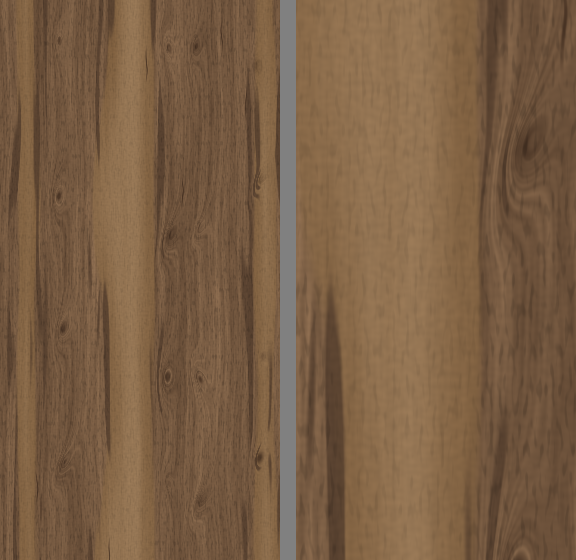
Left: the whole. Right: its middle third, enlarged.
This texture is drawn by a Shadertoy shader. Its source:

```glsl
// Walnut veneer: dark knotty heartwood with wavy bands of pale golden sapwood.

const vec3 HEART_DARK  = vec3(0.345, 0.252, 0.178);
const vec3 HEART_LIGHT = vec3(0.515, 0.397, 0.290);
const vec3 SAP_GOLD    = vec3(0.500, 0.380, 0.255);
const vec3 SAP_PALE    = vec3(0.568, 0.447, 0.318);
const vec3 KNOT_BROWN  = vec3(0.240, 0.165, 0.115);
const vec3 STREAK_DARK = vec3(0.325, 0.240, 0.175);

const vec4  KNOT_COLUMNS = vec4(0.22, 0.60, 0.71, 0.93);
const vec2  KNOT_SIZE    = vec2(0.014, 0.023);
const vec2  WAKE_SIZE    = vec2(0.028, 0.100);  // grain bent around a knot
const float KNOT_LIFT    = 0.055;
const float RING_FREQ    = 75.0;
const float FIBRE_FREQ   = 170.0;
const float PORE_FREQ    = 190.0;
const float EDGE_SOFT    = 0.007;
const int   CRACKS       = 7;

vec2 hash2(vec2 p) {
    vec3 q = fract(vec3(p.xyx) * vec3(0.1031, 0.1030, 0.0973));
    q += dot(q, q.yzx + 33.33);
    return fract((q.xx + q.yz) * q.zy);
}

float corner(vec2 cell, vec2 f, vec2 o) {
    float a = 6.2832 * hash2(cell + o).x;
    return dot(vec2(cos(a), sin(a)), f - o);
}

// Gradient noise, roughly -1 to 1
float noise(vec2 p) {
    vec2 i = floor(p), f = p - i;
    vec2 u = f * f * f * (f * (f * 6.0 - 15.0) + 10.0);
    float low  = mix(corner(i, f, vec2(0, 0)), corner(i, f, vec2(1, 0)), u.x);
    float high = mix(corner(i, f, vec2(0, 1)), corner(i, f, vec2(1, 1)), u.x);
    return 1.5 * mix(low, high, u.y);
}

// Signed depth inside a band between two edges, positive inside
float band(float x, float left, float right) {
    return min(x - left, right - x);
}

// x: bump that bends the grain, y: darkness of the knot core
vec2 knots(vec2 p) {
    vec2 sum = vec2(0.0);
    for (int c = 0; c < 4; c++) {
        for (int k = 0; k < 4; k++) {
            vec2 h = hash2(vec2(c * 7 + 3, k * 5 + 11));
            vec2 g = hash2(vec2(k * 3 + 41, c * 9 + 23));
            vec2 centre = vec2(KNOT_COLUMNS[c] + 0.025 * (h.x - 0.5),
                               0.5 * (float(k) + 0.2 + 0.6 * h.y));
            vec2 d = p - centre;
            d.x += d.y * (g.x - 0.5) * 0.9;
            float size = mix(0.6, 1.1, g.y);
            vec2 wake = d / (WAKE_SIZE * size), core = d / (KNOT_SIZE * size);
            sum.x += size * (exp(-dot(wake, wake)) + 0.5 * exp(-0.5 * dot(core, core)));
            sum.y += size * exp(-dot(core, core));
        }
    }
    return sum;
}

// Thin vertical splits scattered over the board
float cracks(vec2 p) {
    float sum = 0.0;
    for (int i = 0; i < CRACKS; i++) {
        vec2 h = hash2(vec2(i * 13 + 5, 71));
        vec2 centre = vec2((float(i) + h.x) / float(CRACKS), 2.0 * h.y);
        vec2 d = abs(p - centre + vec2(0.006 * noise(vec2(p.y * 14.0, float(i))), 0.0));
        float taper = 1.0 - smoothstep(0.01, 0.08, d.y);
        sum += taper * (1.0 - smoothstep(0.0005, 0.0035, d.x));
    }
    return min(sum, 1.0);
}

void mainImage(out vec4 fragColor, in vec2 fragCoord) {
    vec2 p = fragCoord / iResolution.x;
    float top = 2.0 - p.y;
    vec2 knot = knots(p);

    // Grain coordinate: slow drift plus closed rings at the knots
    float grain = p.x + 0.022 * noise(vec2(p.x * 4.0, p.y * 1.6)) + KNOT_LIFT * knot.x;
    float broad = noise(vec2(grain * 13.0, p.y * 0.6 + 4.0));
    float veins = noise(vec2(grain * 32.0 + 5.0, p.y * 0.9));
    float rings = noise(vec2(grain * RING_FREQ, p.y * 1.3));
    float fibre = noise(vec2(grain * FIBRE_FREQ, p.y * 9.0 + 9.0));
    float pores = noise(vec2(p.x * PORE_FREQ + 17.0, p.y * 42.0));
    float fleck = noise(vec2(p.x * 90.0, p.y * 130.0));

    // Wavy sapwood bands with feathered edges
    float wave = cos(6.2832 * top / 1.4);
    float sway = 0.012 * noise(vec2(p.y * 1.8, 3.5));
    float depth = band(p.x, 0.363 + 0.035 * wave + sway, 0.548 + 0.5 * sway);
    depth = max(depth, band(p.x, 0.064 + sway, 0.130 - 0.012 * wave - sway));
    depth = max(depth, band(p.x, 0.912 - sway, 0.985 + 2.0 * sway));
    depth += 0.008 * noise(vec2(p.x * 60.0, p.y * 1.6));
    float sap = smoothstep(-EDGE_SOFT, EDGE_SOFT, depth);

    // Heartwood and sapwood tones
    float heartTone = 0.56 + 0.30 * broad + 0.20 * veins + 0.24 * rings + 0.14 * fibre;
    vec3 heart = mix(HEART_DARK, HEART_LIGHT, clamp(heartTone, -0.1, 1.1));
    float sapTone = smoothstep(0.0, 0.075, depth) + 0.25 * broad + 0.15 * veins + 0.12 * rings;
    vec3 color = mix(heart, mix(SAP_GOLD, SAP_PALE, clamp(sapTone, -0.2, 1.1)), sap);

    // Dark pointed tongues along the band edges
    float tongue = noise(vec2(grain * 40.0 + 8.0, p.y * 1.7 + 2.0));
    float nearEdge = exp(-pow((depth + 0.014) / 0.030, 2.0));
    color = mix(color, STREAK_DARK, 0.85 * smoothstep(0.12, 0.30, nearEdge * tongue));

    // Knots, splits and fine surface texture
    color = mix(color, KNOT_BROWN, 0.75 * clamp(knot.y * (0.75 - 0.9 * rings), 0.0, 1.0));
    color = mix(color, KNOT_BROWN, 0.75 * cracks(p));
    float poreDark = smoothstep(0.05, 0.65, pores) * mix(0.125, 0.060, sap);
    color *= 1.025 + mix(0.050, 0.030, sap) * fibre + 0.035 * fleck - poreDark;

    fragColor = vec4(color, 1.0);
}
```
